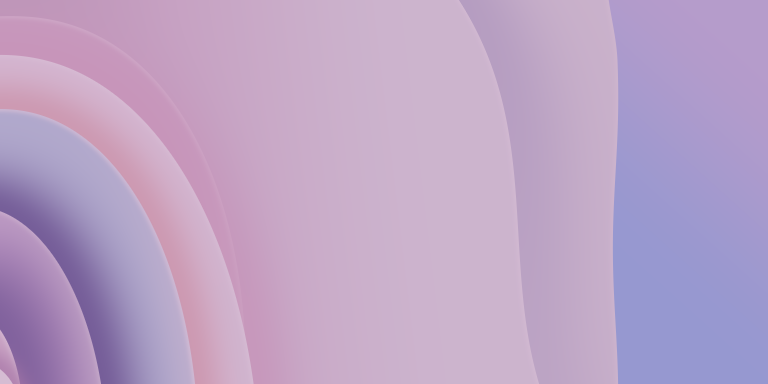
This background is drawn by a Shadertoy shader. Its source:

```glsl
// Soft layered paper: two wavy mauve sheets over a blue gradient, with nested
// arches rising from the lower left. Each layer is a signed distance that drives
// its cover, pale rim and the shadow it casts. Units: canvas height = 1.

const vec3 BLUE = vec3(0.59, 0.595, 0.815);
const vec3 VIOLET = vec3(0.71, 0.61, 0.795);
const vec3 SHEET_PALE = vec3(0.80, 0.705, 0.805);
const vec3 SHEET_PINK = vec3(0.775, 0.62, 0.755);
const vec3 SHEET_SHADE = vec3(0.71, 0.615, 0.755);
const vec3 RIM = vec3(0.85, 0.75, 0.84);
const float RIM_WIDTH = 0.009;
const float GLOW_WIDTH = 0.07;

// Arches from back to front: centre.xy, radii.zw
const int ARCHES = 6;
const vec4 ARCH_SHAPE[ARCHES] = vec4[](
    vec4(0.026, 0.000, 0.615, 0.958), vec4(0.000, -0.302, 0.680, 1.159),
    vec4(0.000, -0.198, 0.518, 0.914), vec4(-0.065, -0.198, 0.344, 0.660),
    vec4(-0.078, -0.094, 0.138, 0.286), vec4(-0.052, -0.094, 0.109, 0.151));
const float ARCH_POWER[ARCHES] = float[](2.2, 2.1, 2.1, 2.0, 2.0, 2.0);
const vec3 ARCH_BODY[ARCHES] = vec3[](
    vec3(0.78, 0.605, 0.745), vec3(0.83, 0.715, 0.82), vec3(0.69, 0.66, 0.80),
    vec3(0.74, 0.59, 0.765), vec3(0.78, 0.59, 0.74), vec3(0.86, 0.76, 0.84));
// Shadow colour thrown on the layer behind, with its strength
const vec4 ARCH_SHADE[ARCHES] = vec4[](
    vec4(0.76, 0.60, 0.74, 0.3), vec4(0.78, 0.57, 0.72, 0.6),
    vec4(0.80, 0.59, 0.685, 0.9), vec4(0.46, 0.37, 0.60, 1.0),
    vec4(0.48, 0.36, 0.60, 0.9), vec4(0.66, 0.47, 0.66, 0.7));
const float SHADE_REACH[ARCHES] = float[](0.10, 0.10, 0.08, 0.105, 0.15, 0.04);
const float RIM_STRENGTH[ARCHES] = float[](0.4, 0.5, 0.6, 0.45, 0.5, 0.3);

// Right-hand edges of the two sheets
float farEdge(float y) {
    return 1.603 + 0.007 * sin(8.0 * (y - 0.55)) - 0.018 * smoothstep(0.84, 1.06, y);
}

float nearEdge(float y) {
    float t = y - 0.44;
    return 1.347 - t * (0.0625 + t * (0.0787 + t * 0.5255));
}

// Approximate distance to a superellipse, positive inside
float archDistance(vec2 p, vec4 shape, float n) {
    vec2 q = max(abs(p - shape.xy) / shape.zw, vec2(1e-4));
    vec2 qn = pow(q, vec2(n));
    float f = pow(qn.x + qn.y, 1.0 / n);
    vec2 slope = pow(q / f, vec2(n - 1.0)) / shape.zw;
    return (1.0 - f) / length(slope);
}

float cover(float d) {
    return clamp(d * iResolution.y + 0.5, 0.0, 1.0);
}

float falloff(float d, float reach) {
    float t = max(d, 0.0) / reach;
    return exp(-t * t);
}

vec3 addRim(vec3 body, float d, float strength) {
    return mix(body, RIM, strength * falloff(d, RIM_WIDTH));
}

void mainImage(out vec4 fragColor, in vec2 fragCoord) {
    vec2 p = fragCoord / iResolution.y;
    p.x *= 2.0 * iResolution.y / iResolution.x;

    // Backdrop
    float lift = smoothstep(0.35, 1.2, p.y + 0.9 * (p.x - 1.6));
    vec3 color = mix(BLUE, VIOLET, lift);

    // Far sheet, shaded beside the near sheet
    float dFar = farEdge(p.y) - p.x;
    float dNear = nearEdge(p.y) - p.x;
    float shade = falloff(-dNear, 0.17) * mix(0.65, 1.0, p.y);
    vec3 sheet = mix(SHEET_PALE - 0.01, SHEET_SHADE, shade);
    color = mix(color, addRim(sheet, dFar, 0.25), cover(dFar));

    // Near sheet, pinker and darker towards the left
    sheet = mix(SHEET_PINK, SHEET_PALE, smoothstep(0.35, 1.22, p.x + 0.12 * p.y));
    sheet -= 0.035 * smoothstep(0.5, 0.0, p.x) * smoothstep(0.6, 1.0, p.y);
    color = mix(color, addRim(sheet, dNear, 0.35), cover(dNear));

    // Nested arches
    for (int i = 0; i < ARCHES; i++) {
        float d = archDistance(p, ARCH_SHAPE[i], ARCH_POWER[i]);
        vec4 shadow = ARCH_SHADE[i];
        color = mix(color, shadow.rgb, shadow.a * falloff(-d, SHADE_REACH[i]));
        float glow = 0.45 * falloff(d, GLOW_WIDTH) * smoothstep(0.8, 0.1, p.y);
        vec3 body = mix(ARCH_BODY[i], SHEET_PALE, glow);
        color = mix(color, addRim(body, d, RIM_STRENGTH[i]), cover(d));
    }

    fragColor = vec4(color, 1.0);
}
```
